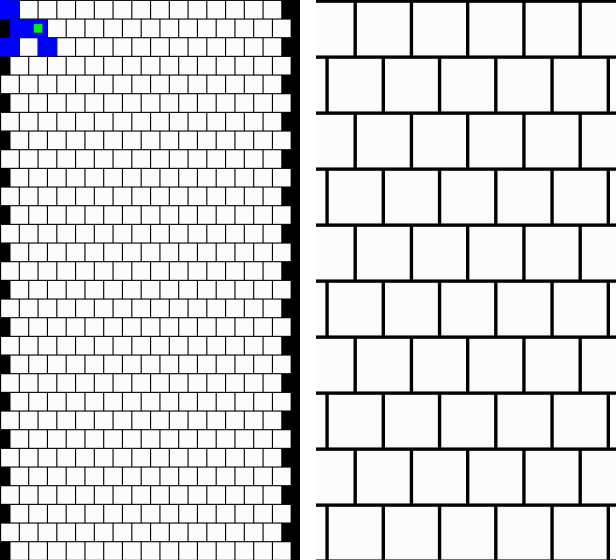
Left: the whole. Right: its middle third, enlarged.
Give the GLSL for this pattern, as a Shadertoy shader.

```glsl
// Staggered board of white square tiles on black, with five blue tiles and a green marker.

// Antialiased coverage of an axis-aligned box.
float boxMask(vec2 p, vec2 center, vec2 halfSize, vec2 pixel) {
    vec2 cover = clamp((halfSize - abs(p - center)) / pixel + 0.5, 0.0, 1.0);
    return cover.x * cover.y;
}

// Odd rows are pushed right by half a tile.
float rowShift(float row) {
    return 0.5 * mod(row, 2.0);
}

void mainImage(out vec4 fragColor, in vec2 fragCoord) {
    // Board units: 16 tile widths across, 30 rows counted from the top.
    vec2 boardSize = vec2(16.0, 30.0);
    vec2 pixel = boardSize / iResolution.xy;
    vec2 uv = fragCoord / iResolution.xy;
    vec2 p = max(vec2(uv.x, 1.0 - uv.y) * boardSize - vec2(0.03, 0.02), 0.0);

    // White tiles, fifteen per row, separated by thin black lines.
    float row = floor(p.y);
    float col = floor(p.x - rowShift(row));
    vec2 tileCenter = vec2(col + rowShift(row), row) + 0.5;
    float onBoard = step(0.0, col) * step(col, 14.0);
    float tile = onBoard * boxMask(p, tileCenter, vec2(0.47), pixel);
    vec3 color = vec3(0.99 * tile);

    // Blue tiles fill their cells and hide the lines; entries are (column, row).
    vec2 blueTiles[5] = vec2[5](vec2(0, 0), vec2(0, 1), vec2(1, 1), vec2(0, 2), vec2(2, 2));
    float blue = 0.0;
    for (int i = 0; i < 5; i++) {
        vec2 cell = blueTiles[i];
        vec2 center = cell + vec2(rowShift(cell.y), 0.0) + 0.5;
        blue += boxMask(p, center, vec2(0.5), pixel);
    }
    // The outer border of the board has no seam against the blue.
    blue = max(blue, step(p.x, 0.5) * step(abs(mod(row, 2.0)), 0.5) * step(row, 2.0));
    color = mix(color, vec3(0.0, 0.0, 1.0), min(blue, 1.0));

    // Green marker in the middle of the second blue tile of the second row.
    float marker = boxMask(p, vec2(2.0, 1.5), vec2(0.23), pixel);
    color = mix(color, vec3(0.0, 0.95, 0.0), marker);

    fragColor = vec4(color, 1.0);
}
```
